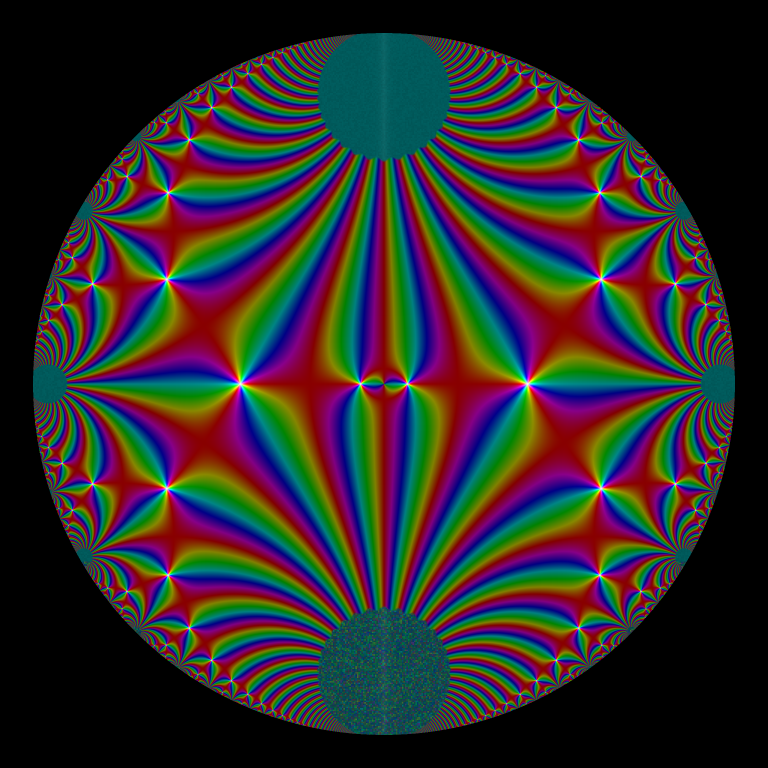
A Shadertoy shader for this pattern:

```glsl
// Phase portrait of the reciprocal modular invariant 1/j on the nome disk.
const float TAU = 6.2831853;
const float HALF_WIDTH = 1.08;      // disk units from canvas centre to edge
const float RIM = 0.987;            // drawn disk radius
const float CUSP_LEVEL = 42.9;      // log|j| where the cusp disks begin
const float BASE_LIGHT = 0.25;      // lightness far from the poles
const float GLOW_POWER = 0.5;       // falloff of the white pole glow
const float GRAIN_CELLS = 512.0;    // grain cells across the canvas
const vec3 CUSP_COLOR = vec3(0.0, 0.355, 0.36);
const int SAMPLES = 3;              // antialiasing grid side

vec2 cmul(vec2 a, vec2 b) {
    return vec2(a.x * b.x - a.y * b.y, a.x * b.y + a.y * b.x);
}

// Complex logarithm: (log modulus, argument)
vec2 clog(vec2 z) {
    return vec2(0.5 * log(max(dot(z, z), 1e-20)), atan(z.y, z.x));
}

float hash(vec2 p) {
    vec3 h = fract(vec3(p.xyx) * 0.1031);
    h += dot(h, h.yzx + 33.33);
    return fract((h.x + h.y) * h.z);
}

vec3 pureHue(float turn) {
    return clamp(abs(mod(turn * 6.0 + vec3(0.0, 4.0, 2.0), 6.0) - 3.0) - 1.0, 0.0, 1.0);
}

// Move a half-plane point into the fundamental domain
vec2 reduceToDomain(vec2 t) {
    for (int i = 0; i < 24; i++) {
        t.x -= floor(t.x + 0.5);
        float r2 = dot(t, t);
        if (r2 >= 0.99999) break;
        t = vec2(-t.x, t.y) / r2;
    }
    return t;
}

// log j from the Eisenstein series and the discriminant product
vec2 logInvariant(vec2 t) {
    vec2 q = exp(-TAU * t.y) * vec2(cos(TAU * t.x), sin(TAU * t.x));
    vec2 q2 = cmul(q, q);
    vec2 one = vec2(1.0, 0.0);
    vec2 e4 = one + 240.0 * q + 2160.0 * q2 + 6720.0 * cmul(q, q2);
    return 3.0 * clog(e4) - 24.0 * (clog(one - q) + clog(one - q2))
         + TAU * vec2(t.y, -t.x);
}

// Teal disks at the cusps, grainy at the bottom
vec3 cuspColor(vec2 w, vec2 cell) {
    float grain = hash(cell);
    float bottom = step(w.y, -0.5);
    float streak = exp(-abs(w.x) * 90.0) * 0.05;
    vec3 speck = pureHue(hash(cell + 71.0)) * (0.25 + 0.3 * grain);
    vec3 teal = CUSP_COLOR * (0.94 + 0.1 * grain);
    return mix(teal, speck, bottom * (0.25 + 0.25 * grain)) + streak;
}

vec3 diskColor(vec2 w, vec2 cell) {
    if (length(w) > RIM) return vec3(0.0);
    // The nome is -w^2; its logarithm gives the half-plane point
    vec2 logNome = clog(-cmul(w, w));
    vec2 t = reduceToDomain(vec2(logNome.y, -logNome.x) / TAU);
    vec2 logJ = logInvariant(t);

    // Hue from phase, white glow where j vanishes
    float glow = 1.0 / (1.0 + exp(GLOW_POWER * min(logJ.x, 80.0)));
    float light = mix(BASE_LIGHT, 1.0, glow);
    float chroma = 1.0 - abs(2.0 * light - 1.0);
    vec3 color = light + chroma * (pureHue(fract(-logJ.y / TAU)) - 0.5);

    float level = logJ.x + 0.7 * cos(logJ.y) - CUSP_LEVEL;
    return mix(color, cuspColor(w, cell), smoothstep(-0.6, 0.6, level));
}

void mainImage(out vec4 fragColor, in vec2 fragCoord) {
    float size = min(iResolution.x, iResolution.y);
    vec3 sum = vec3(0.0);
    for (int i = 0; i < SAMPLES * SAMPLES; i++) {
        vec2 offset = (vec2(i % SAMPLES, i / SAMPLES) + 0.5) / float(SAMPLES) - 0.5;
        vec2 uv = (fragCoord + offset - 0.5 * iResolution.xy) / size;
        vec2 cell = floor((uv + 0.5) * GRAIN_CELLS);
        sum += diskColor(uv * 2.0 * HALF_WIDTH, cell);
    }
    fragColor = vec4(sum / float(SAMPLES * SAMPLES), 1.0);
}
```
